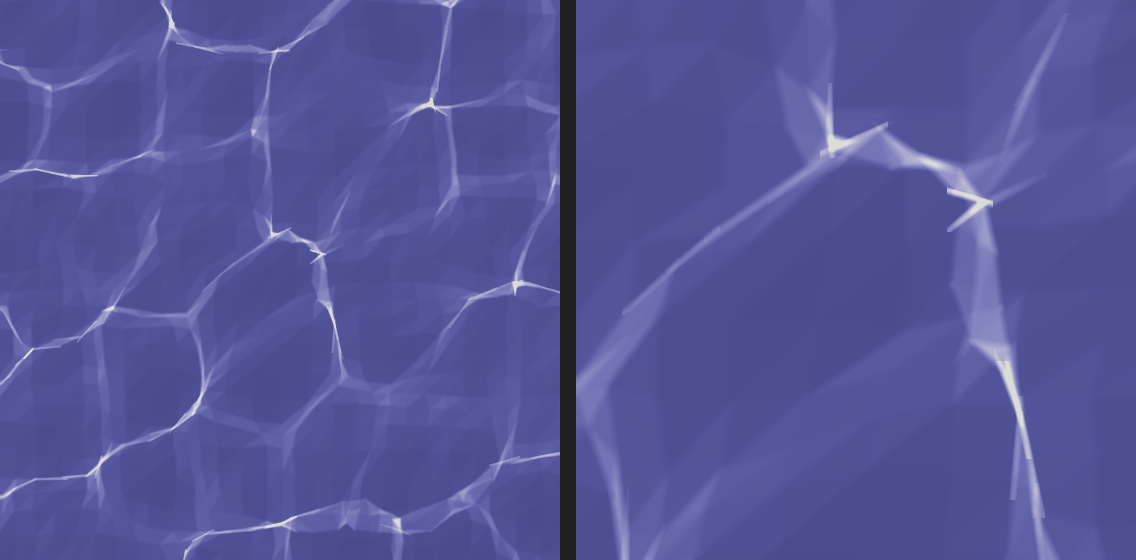
Left, the full canvas; right, a detail of the centre.
Write a Shadertoy shader that draws this texture.

```glsl
const float MESH = 30.0;     // light mesh squares across the canvas
const float CELLS = 5.7;     // wave crests across the canvas
const float SPREAD = 0.38;   // how far each crest spreads the light
const float FOCUS = 6.0;     // how tightly light gathers between crests
const float SOFTNESS = 0.0048;
const int SPAN = 8;          // mesh vertices searched per axis

vec2 hash2(vec2 p) {
    vec3 q = fract(p.xyx * vec3(0.1031, 0.1030, 0.0973));
    q += dot(q, q.yzx + 33.33);
    return fract((q.xx + q.yz) * q.zy);
}

// Vector from the softly blended nearest wave crest
vec2 crestOffset(vec2 q) {
    vec2 cell = floor(q);
    vec2 center = vec2(0.0);
    float total = 0.0;
    for (int y = -1; y <= 1; y++) {
        for (int x = -1; x <= 1; x++) {
            vec2 id = cell + vec2(x, y);
            vec2 rnd = hash2(id + 57.0);
            vec2 crest = id + 0.5 + 0.8 * (rnd - 0.5);
            vec2 d = q - crest;
            float weight = exp(0.8 * fract(rnd.x * 17.0 + rnd.y * 5.0) - FOCUS * dot(d, d));
            center += weight * crest;
            total += weight;
        }
    }
    return q - center / total;
}

// Where the light through one mesh vertex lands
vec2 refractVertex(vec2 id) {
    vec2 p = id / MESH;
    mat2 slant = CELLS * mat2(1.0, -0.13, -0.13, 1.0);
    vec2 bend = SPREAD * (inverse(slant) * crestOffset(slant * p + 20.0));
    vec2 ripple = vec2(sin(31.0 * p.x + 13.0 * p.y + 2.0 * sin(11.0 * p.y)),
                       sin(33.0 * p.y - 17.0 * p.x + 2.0 * sin(9.0 * p.x)));
    vec2 jitter = (hash2(id + 211.0) - 0.5) * 0.2 / MESH;
    return p + bend + 0.0085 * ripple + jitter;
}

float cross2(vec2 a, vec2 b) {
    return a.x * b.y - a.y * b.x;
}

float edgeCover(vec2 p, vec2 a, vec2 b, float side, float blur) {
    vec2 e = b - a;
    float dist = side * cross2(e, p - a) / max(length(e), 1e-5);
    return clamp(dist / blur + 0.5, 0.0, 1.0);
}

// Light and coverage of one triangle: its flat area over its landed area
vec2 triangleLight(vec2 p, vec2 a, vec2 b, vec2 c, float blur) {
    float area = 0.5 * cross2(b - a, c - a);
    float side = area < 0.0 ? -1.0 : 1.0;
    float cover = edgeCover(p, a, b, side, blur)
                * edgeCover(p, b, c, side, blur)
                * edgeCover(p, c, a, side, blur);
    float perimeter = distance(a, b) + distance(b, c) + distance(c, a);
    float landed = abs(area) + perimeter * blur / 12.0;
    return cover * vec2(0.5 / (MESH * MESH * landed), 1.0);
}

vec2 quadLight(vec2 p, vec2 a, vec2 b, vec2 c, vec2 d, float blur) {
    vec2 low = min(min(a, b), min(c, d)) - blur;
    vec2 high = max(max(a, b), max(c, d)) + blur;
    if (any(lessThan(p, low)) || any(greaterThan(p, high))) return vec2(0.0);
    return triangleLight(p, a, b, d, blur) + triangleLight(p, a, d, c, blur);
}

// Sum of all refracted mesh triangles covering the point
float caustics(vec2 p, float blur) {
    vec2 corner = floor(p * MESH) - 3.0;
    vec2 row[SPAN];
    vec2 light = vec2(0.0);
    for (int y = 0; y < SPAN; y++) {
        vec2 left = vec2(0.0);
        for (int x = 0; x < SPAN; x++) {
            vec2 v = refractVertex(corner + vec2(x, y));
            if (x > 0) {
                if (y > 0) light += quadLight(p, row[x - 1], row[x], left, v, blur);
                row[x - 1] = left;
            }
            left = v;
        }
        row[SPAN - 1] = left;
    }
    // Even out the overlap where blurred corners meet
    return light.x / clamp(light.y, 1.0, 1.4);
}

// Violet water that pales towards white with more light
vec3 waterColor(float light) {
    float glow = min(0.262 + 0.083 * light, 0.86);
    float blue = 0.58 + 0.3 * (1.0 - exp(-4.0 * (glow - 0.31)));
    return vec3(glow, glow, blue);
}

void mainImage(out vec4 fragColor, in vec2 fragCoord) {
    float size = min(iResolution.x, iResolution.y);
    float blur = max(SOFTNESS, 1.5 / size);
    fragColor = vec4(waterColor(caustics(fragCoord / size, blur)), 1.0);
}
```
